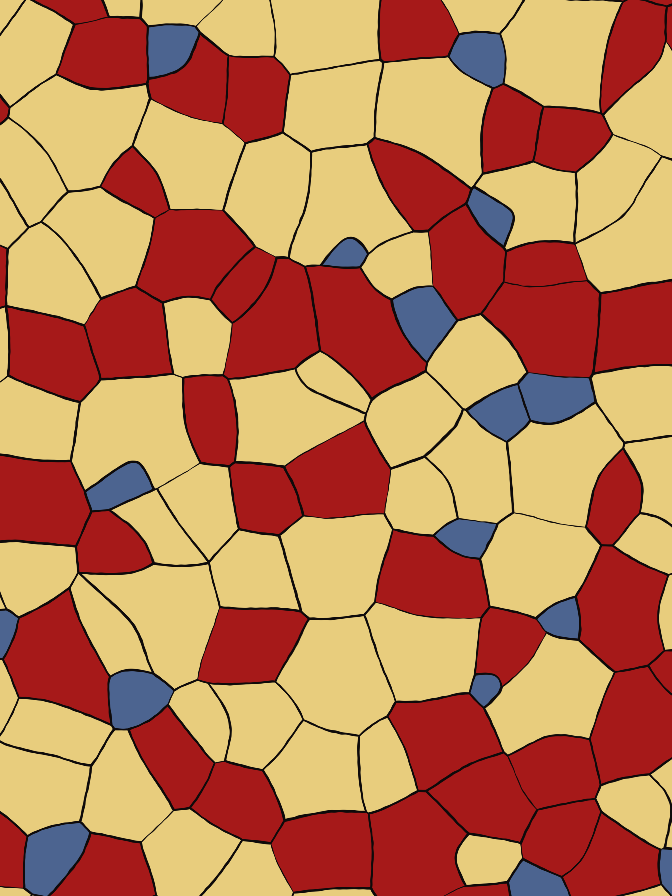
Give the GLSL for this pattern, as a Shadertoy shader.

```glsl
// Polycrystal section: flat grains of three phases parted by thin dark seams.
// Grains are an additively weighted Voronoi diagram of jittered grid seeds,
// whose unequal radii give curved boundaries and a wide spread of sizes.

const float GRID_COLUMNS = 9.0;
const vec2 GRID_ORIGIN = vec2(40.0, 70.0);
const float SEAM_HALF_WIDTH = 0.0145;

const vec3 CREAM = vec3(0.910, 0.803, 0.490);
const vec3 RED   = vec3(0.650, 0.098, 0.098);
const vec3 BLUE  = vec3(0.300, 0.392, 0.565);
const vec3 INK   = vec3(0.055, 0.040, 0.040);

struct Grain {
    vec2 centre;
    float radius;
    vec3 colour;
};

// Integer hash: three values in 0..1 for a lattice point and a salt
vec3 hash3(vec2 cell, uint salt) {
    uvec3 v = uvec3(uvec2(ivec2(cell)), salt);
    v = v * 1664525u + 1013904223u;
    v.x += v.y * v.z; v.y += v.z * v.x; v.z += v.x * v.y;
    v ^= v >> 16u;
    v.x += v.y * v.z; v.y += v.z * v.x; v.z += v.x * v.y;
    return vec3(v >> 8u) / 16777216.0;
}

// Smooth value noise, two channels in -1..1
vec2 noise2(vec2 p, uint salt) {
    vec2 i = floor(p), f = fract(p);
    f = f * f * (3.0 - 2.0 * f);
    vec2 low  = mix(hash3(i, salt).xy, hash3(i + vec2(1, 0), salt).xy, f.x);
    vec2 high = mix(hash3(i + vec2(0, 1), salt).xy, hash3(i + 1.0, salt).xy, f.x);
    return 2.0 * mix(low, high, f.y) - 1.0;
}

// Seed, size and phase of the grain that belongs to a grid cell
Grain grainAt(vec2 cell) {
    vec3 h = hash3(cell, 7u);
    vec2 centre = cell + 0.5 + 0.84 * (h.xy - 0.5);

    // Low-discrepancy lattice plus jitter keeps the phase shares even
    float jitter = hash3(cell, 19u).x;
    float phase = fract(dot(cell, vec2(0.7549, 0.5698)) + 0.45 * jitter);
    if (phase < 0.17) return Grain(centre, mix(0.00, 0.12, h.z), BLUE);
    if (phase < 0.55) return Grain(centre, mix(0.08, 0.50, h.z), RED);
    return Grain(centre, mix(0.15, 0.58, h.z), CREAM);
}

float grainDistance(vec2 p, Grain g) {
    return length(p - g.centre) - g.radius;
}

// Distance from p, inside grain a, to the boundary it shares with grain b
float boundaryDistance(vec2 p, Grain a, Grain b) {
    vec2 slope = normalize(p - b.centre + 1e-5) - normalize(p - a.centre + 1e-5);
    float gap = grainDistance(p, b) - grainDistance(p, a);
    return gap / max(length(slope), 0.08);
}

// Seam width differs per pair of grains; a few pairs have only a hairline
float seamHalfWidth(vec2 cellA, vec2 cellB) {
    vec3 h = hash3(cellA + cellB, 31u);
    return SEAM_HALF_WIDTH * (h.x < 0.12 ? 0.5 : mix(0.85, 1.15, h.y));
}

void mainImage(out vec4 fragColor, in vec2 fragCoord) {
    float pixel = GRID_COLUMNS / iResolution.x;
    vec2 p = fragCoord * pixel + GRID_ORIGIN;

    // Gentle bending of the boundaries and a trace of roughness
    float roughness = noise2(p * 11.0, 5u).x;
    p += 0.05 * noise2(p * 1.6, 3u) + 0.004 * noise2(p * 14.0, 4u);
    vec2 home = floor(p);

    // First pass: the grain that owns this point
    vec2 ownerCell = home;
    Grain owner = grainAt(home);
    float nearest = 1e9;
    for (int y = -2; y <= 2; y++)
    for (int x = -2; x <= 2; x++) {
        vec2 cell = home + vec2(x, y);
        Grain g = grainAt(cell);
        float d = grainDistance(p, g);
        if (d < nearest) {
            nearest = d;
            owner = g;
            ownerCell = cell;
        }
    }

    // Second pass: signed distance to the closest seam edge
    float seam = 1e9;
    for (int y = -2; y <= 2; y++)
    for (int x = -2; x <= 2; x++) {
        vec2 cell = home + vec2(x, y);
        if (cell == ownerCell) continue;
        float d = boundaryDistance(p, owner, grainAt(cell));
        seam = min(seam, d - seamHalfWidth(ownerCell, cell));
    }
    seam += 0.003 * roughness;

    float fill = smoothstep(-0.42 * pixel, 0.42 * pixel, seam);
    fragColor = vec4(mix(INK, owner.colour, fill), 1.0);
}
```
